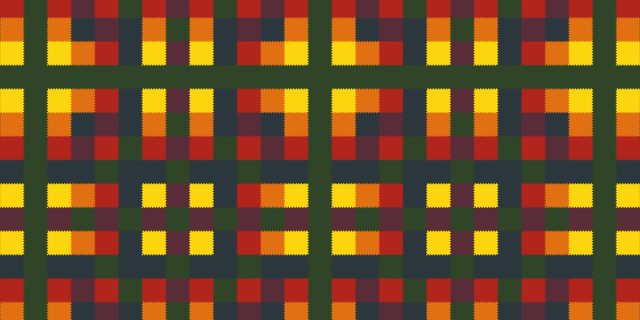
A WebGL 1 fragment shader for this pattern:

```glsl
precision highp float;

// Patchwork of a multiplication table modulo 12: each square patch is coloured
// by column * row, folded so that n and 12 - n share a colour. Patch borders
// carry fine pinked teeth, and a small grid of samples smooths every edge.

uniform vec2 u_resolution;

const float PATCHES_ACROSS = 27.0;
const float MODULUS = 12.0;
const float TEETH_PER_PATCH = 9.0;
const float TOOTH_DEPTH = 0.035;   // in patch widths
const int SAMPLES = 4;             // per axis

const vec3 GREEN  = vec3(0.190, 0.268, 0.152);
const vec3 YELLOW = vec3(0.985, 0.840, 0.060);
const vec3 ORANGE = vec3(0.880, 0.440, 0.070);
const vec3 RED    = vec3(0.700, 0.145, 0.108);
const vec3 NAVY   = vec3(0.170, 0.212, 0.240);
const vec3 PLUM   = vec3(0.345, 0.177, 0.220);

// Triangle wave in -1..1 with period 1.
vec2 triangleWave(vec2 t) {
  return 4.0 * abs(fract(t) - 0.5) - 1.0;
}

// Shifts each axis by a wave running along the other one.
vec2 pinkedEdges(vec2 p, float teeth, float depth) {
  return p + depth * triangleWave(p.yx * teeth);
}

// Product of the patch indices, folded to 0..modulus/2.
float foldedProduct(vec2 patchIndex, float modulus) {
  vec2 k = mod(abs(patchIndex), modulus);
  float residue = mod(k.x * k.y, modulus);
  return floor(min(residue, modulus - residue) + 0.5);
}

vec3 patchColor(float residue) {
  if (residue < 0.5) return GREEN;
  if (residue < 1.5) return YELLOW;
  if (residue < 2.5) return ORANGE;
  if (residue < 3.5) return RED;
  if (residue < 4.5) return NAVY;
  if (residue < 5.5) return YELLOW;
  return PLUM;
}

vec3 patchwork(vec2 p) {
  vec2 patchIndex = floor(pinkedEdges(p, TEETH_PER_PATCH, TOOTH_DEPTH));
  return patchColor(foldedProduct(patchIndex, MODULUS));
}

// Canvas position in patch widths; patch (0, 0) is where two green bands cross.
vec2 toPatchUnits(vec2 fragment, vec2 resolution) {
  vec2 centred = (fragment - 0.5 * resolution) * PATCHES_ACROSS / resolution.x;
  return centred + vec2(0.5, -3.0);
}

void main() {
  // Average a regular grid of samples inside the pixel.
  vec3 sum = vec3(0.0);
  for (int j = 0; j < SAMPLES; j++) {
    for (int i = 0; i < SAMPLES; i++) {
      vec2 offset = (vec2(float(i), float(j)) + 0.5) / float(SAMPLES) - 0.5;
      sum += patchwork(toPatchUnits(gl_FragCoord.xy + offset, u_resolution));
    }
  }
  gl_FragColor = vec4(sum / float(SAMPLES * SAMPLES), 1.0);
}
```
